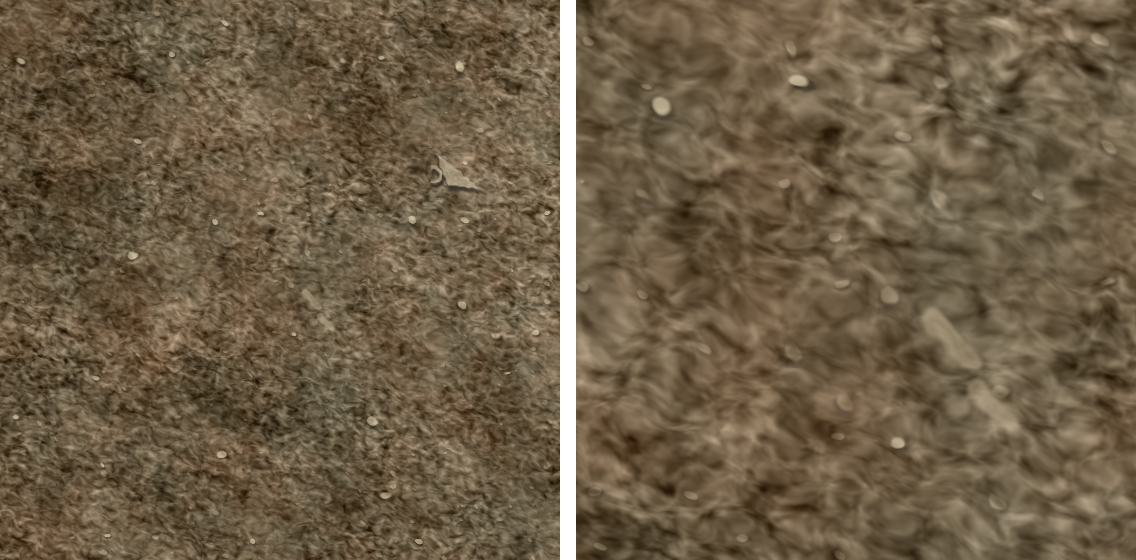
Left, the full canvas; right, a detail of the centre.
Reproduce this texture procedurally as a three.js fragment shader.

```glsl
varying vec2 vUv;

#define SOIL_MEAN vec3(0.405, 0.342, 0.252)
#define TONE_TINT vec3(1.0, 0.97, 0.91)
#define PEBBLE_COLOR vec3(0.74, 0.69, 0.57)
#define LEAF_COLOR vec3(0.64, 0.58, 0.47)
#define CONTRAST 0.30
#define GRAIN_SCALE 62.0
#define GRAIN_TILT -0.33
#define GRAIN_STRETCH 1.55
#define PEBBLE_SHARE 0.11
#define CHIP_SHARE 0.24

vec2 hash2(vec2 p) {
  vec3 q = fract(vec3(p.xyx) * vec3(0.1031, 0.1030, 0.0973));
  q += dot(q, q.yzx + 33.33);
  return fract((q.xx + q.yz) * q.zy);
}

mat2 rotation(float a) {
  return mat2(cos(a), -sin(a), sin(a), cos(a));
}

float corner(vec2 cell, vec2 offset) {
  return dot(hash2(cell + 71.0) * 2.0 - 1.0, offset);
}

// Gradient noise centred on zero
float noise(vec2 p) {
  vec2 i = floor(p), f = fract(p), e = vec2(1.0, 0.0);
  vec2 u = f * f * f * (f * (f * 6.0 - 15.0) + 10.0);
  float low = mix(corner(i, f), corner(i + e, f - e), u.x);
  float high = mix(corner(i + e.yx, f - e.yx), corner(i + 1.0, f - 1.0), u.x);
  return mix(low, high, u.y);
}

// Scattered stones, at most one per cell: x is body, y is shadow
vec2 stones(vec2 uv, float scale, float share, float size) {
  vec2 p = uv * scale, cell = floor(p);
  vec2 rnd = hash2(cell + 19.0), pick = hash2(cell + 47.0);
  vec2 d = fract(p) - 0.3 - 0.4 * rnd;
  d = rotation(GRAIN_TILT + (rnd.y - 0.5) * 1.2) * d;
  d.y *= 1.35 + 0.6 * rnd.x;
  float radius = size * mix(0.45, 1.0, pick.y * pick.y);
  float wobble = 0.6 * size * noise(p * 0.9 / size);
  float body = length(d) + wobble;
  float shade = length(d - vec2(0.25, -0.6) * radius) + wobble;
  float present = step(pick.x, share);
  return present * (1.0 - smoothstep(vec2(radius * 0.65), vec2(radius * 1.2, radius * 1.6),
                                     vec2(body, shade)));
}

// Distance to a line from a to b
float segment(vec2 p, vec2 a, vec2 b) {
  vec2 d = b - a;
  return length(p - a - d * clamp(dot(p - a, d) / dot(d, d), 0.0, 1.0));
}

// Dry curled leaf, a ragged wedge with a small hook
float leaf(vec2 p) {
  p += 0.005 * vec2(noise(p * 90.0), noise(p * 90.0 + 31.0));
  float blade = max(-p.y - 0.018 - 0.1 * p.x, dot(p, vec2(0.62, 0.78)) - 0.012);
  blade = max(blade, -p.x - 0.017 - 0.35 * p.y);
  float hook = abs(length(p + vec2(0.036, -0.002)) - 0.013) - 0.003;
  hook = max(hook, -p.x - 0.041);
  return min(blade, hook);
}

// Layered soil brightness, from broad patches to fine crumbs
float soilTone(vec2 uv) {
  vec2 p = rotation(GRAIN_TILT) * uv;
  p += 0.010 * vec2(noise(uv * 23.0), noise(uv * 23.0 + 57.0));
  vec2 g = p * vec2(1.0, GRAIN_STRETCH) * GRAIN_SCALE;
  g += 0.45 * vec2(noise(g * 0.8 + 11.0), noise(g * 0.8 + 83.0));
  float patches = 0.50 * noise(p * vec2(4.0, 6.5) + 5.0)
                + 0.48 * noise(p * vec2(10.0, 17.0) + 29.0);
  float crumbs = 0.62 * noise(g * 0.45 + 13.0) + 0.95 * noise(g)
               + 0.62 * noise(g * 1.9 + 41.0) + 0.22 * noise(g * 3.6 + 7.0);
  // Damp and dry areas differ in how strongly the crumbs stand out
  return patches + crumbs * (1.0 + 0.7 * noise(uv * 7.0 + 63.0));
}

void main() {
  vec2 uv = vUv;
  float tone = CONTRAST * soilTone(uv);

  // Dry pale band across the slope, darker toward the left
  float band = uv.y - 0.86 + 0.38 * uv.x;
  tone += 0.055 * exp(-band * band * 45.0) * smoothstep(0.1, 0.5, uv.x);
  tone += 0.035 * (uv.x - 0.55);
  vec3 color = SOIL_MEAN + TONE_TINT * tone;

  // Rusty and mossy stains
  float stain = noise(uv * 6.0 + 91.0) + 0.7 * noise(uv * 19.0 + 37.0);
  color += stain * vec3(0.035, -0.008, -0.020);

  // Dull chips, then bright pebbles
  vec2 chips = stones(uv + 0.31, 33.0, CHIP_SHARE, 0.24);
  color *= 1.0 - 0.16 * chips.y * (1.0 - chips.x);
  color += 0.11 * chips.x * TONE_TINT;
  vec2 pebbles = stones(uv, 14.0, PEBBLE_SHARE, 0.17);
  color *= 1.0 - 0.35 * pebbles.y * (1.0 - pebbles.x);
  color = mix(color, PEBBLE_COLOR + 0.5 * tone, 0.82 * pebbles.x);

  // Bent twig and leaf with their shadows
  vec2 bend = uv + 0.006 * vec2(noise(uv * 60.0), noise(uv * 60.0 + 17.0));
  float twig = min(segment(bend, vec2(0.545, 0.478), vec2(0.568, 0.452)),
                   segment(bend, vec2(0.572, 0.434), vec2(0.590, 0.418)));
  color = mix(color, LEAF_COLOR + 0.4 * tone, 0.8 * (1.0 - smoothstep(0.003, 0.008, twig)));
  vec2 leafPoint = uv - vec2(0.81, 0.686);
  float shadow = 1.0 - smoothstep(-0.003, 0.007, leaf(leafPoint + vec2(-0.002, 0.007)));
  color *= 1.0 - 0.5 * shadow;
  float cover = 1.0 - smoothstep(-0.002, 0.002, leaf(leafPoint));
  color = mix(color, LEAF_COLOR + 0.5 * tone, 0.92 * cover);

  gl_FragColor = vec4(clamp(color, vec3(0.10, 0.08, 0.04), vec3(0.88, 0.84, 0.74)), 1.0);
}
```
